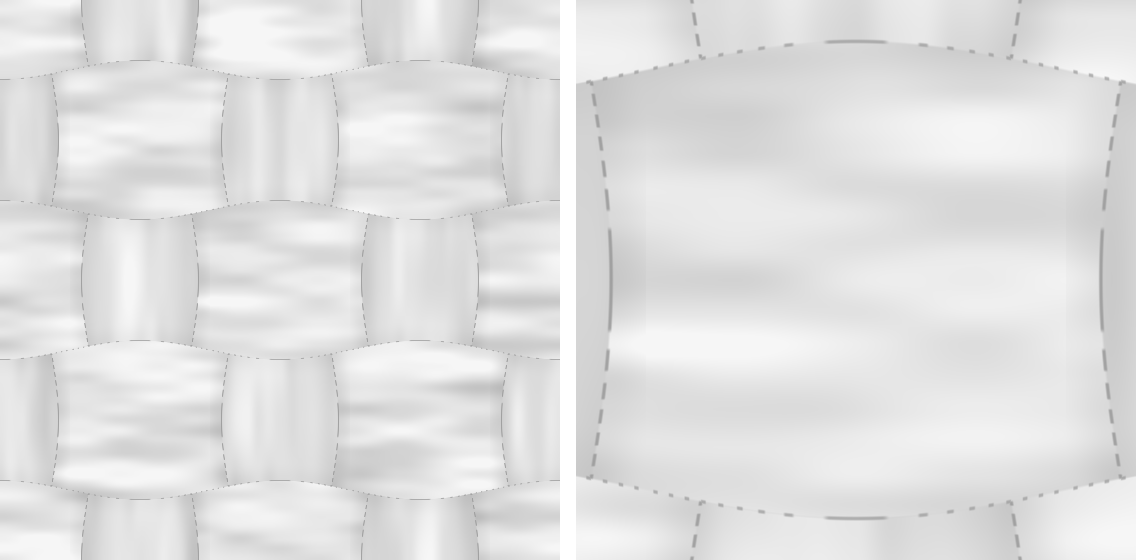
Left, the full canvas; right, a detail of the centre.
Reproduce this pattern procedurally as a three.js fragment shader.

```glsl
varying vec2 vUv;

const float PI = 3.14159265;
const float CELLS = 4.0;
const float STEPS_PER_CELL = 128.0;
const float WEFT_SWELL = 0.068;
const float WARP_HALF = 0.365;
const float WARP_SWELL = 0.052;
const float BRIGHTEST = 0.965;
const vec3 SEAM_COLOR = vec3(0.6);

float hash(vec2 p) {
  return fract(sin(dot(p, vec2(127.1, 311.7))) * 43758.5453);
}

// Value noise that wraps after the given number of lattice cells
float wrappedNoise(vec2 p, vec2 period, float seed) {
  vec2 cell = floor(p);
  vec2 f = fract(p);
  f = f * f * (3.0 - 2.0 * f);
  vec2 a = mod(cell, period) + seed * 17.0;
  vec2 b = mod(cell + 1.0, period) + seed * 17.0;
  return mix(mix(hash(a), hash(vec2(b.x, a.y)), f.x),
             mix(hash(vec2(a.x, b.y)), hash(b), f.x), f.y);
}

// Streaks drawn out along the axis with the lower frequency
float fibres(vec2 uv, vec2 frequency, float seed) {
  float coarse = wrappedNoise(uv * frequency, frequency, seed);
  float fine = wrappedNoise(uv * frequency * 2.0, frequency * 2.0, seed + 5.0);
  return 0.66 * coarse + 0.34 * fine;
}

float weftTone(vec2 uv, float row) {
  return 0.76 + 0.26 * fibres(uv, vec2(7.0, 26.0), mod(row, CELLS) + 1.0);
}

float warpTone(vec2 uv, float column) {
  return 0.805 + 0.19 * fibres(uv, vec2(26.0, 4.0), mod(column, CELLS) + 11.0);
}

float isOdd(float n) {
  return mod(n, 2.0);
}

// Thin line around a signed distance in cells
float seam(float d) {
  return 1.0 - smoothstep(0.001, 0.007, abs(d));
}

// Breaks in a seam, longest where its curve runs flat
float dashes(float depth, float duty) {
  float wave = abs(fract(depth - 0.3 * duty + 0.5) - 0.5) * 2.0;
  return 1.0 - smoothstep(duty - 0.12, duty + 0.12, wave);
}

void main() {
  vec2 p = vUv * CELLS;

  // Wavy border between two neighbouring weft bands
  float row = floor(p.y);
  float weftWave = cos(PI * (p.x - row));
  float border = p.y - (row + 0.5 + WEFT_SWELL * weftWave);
  float upper = smoothstep(-0.004, 0.004, border);

  // Signed distance to the side of the nearest warp band
  float column = floor(p.x + 0.5);
  float warpWave = cos(PI * (p.y - column - 1.0));
  float side = abs(p.x - column) - WARP_HALF - WARP_SWELL * warpWave;
  float warpOver = mix(isOdd(row + column), isOdd(row + 1.0 + column), upper);
  float warpMask = warpOver * (1.0 - smoothstep(-0.004, 0.004, side));

  // Rounded bands and the shade where one dips under another
  float weft = mix(weftTone(vUv, row), weftTone(vUv, row + 1.0), upper);
  weft -= 0.05 * warpOver * (1.0 - smoothstep(0.0, 0.13, side));
  float warp = warpTone(vUv, column);
  warp -= 0.08 * smoothstep(-0.22, 0.02, side);
  float tone = mix(weft, warp, warpMask);
  tone -= 0.025 * (1.0 - smoothstep(0.0, 0.14, abs(border)));
  tone = min(tone, BRIGHTEST);

  // Broken seams along both sets of bands
  float weftDepth = WEFT_SWELL * STEPS_PER_CELL * (1.0 - abs(weftWave));
  float warpDepth = WARP_SWELL * STEPS_PER_CELL * (1.0 - warpWave);
  float weftSeam = 0.7 * seam(border) * dashes(weftDepth, 0.28);
  float warpSeam = 0.85 * seam(side) * dashes(warpDepth, 0.6) * warpOver;
  vec3 color = mix(vec3(tone), SEAM_COLOR, max(weftSeam, warpSeam));

  gl_FragColor = vec4(color, 1.0);
}
```
